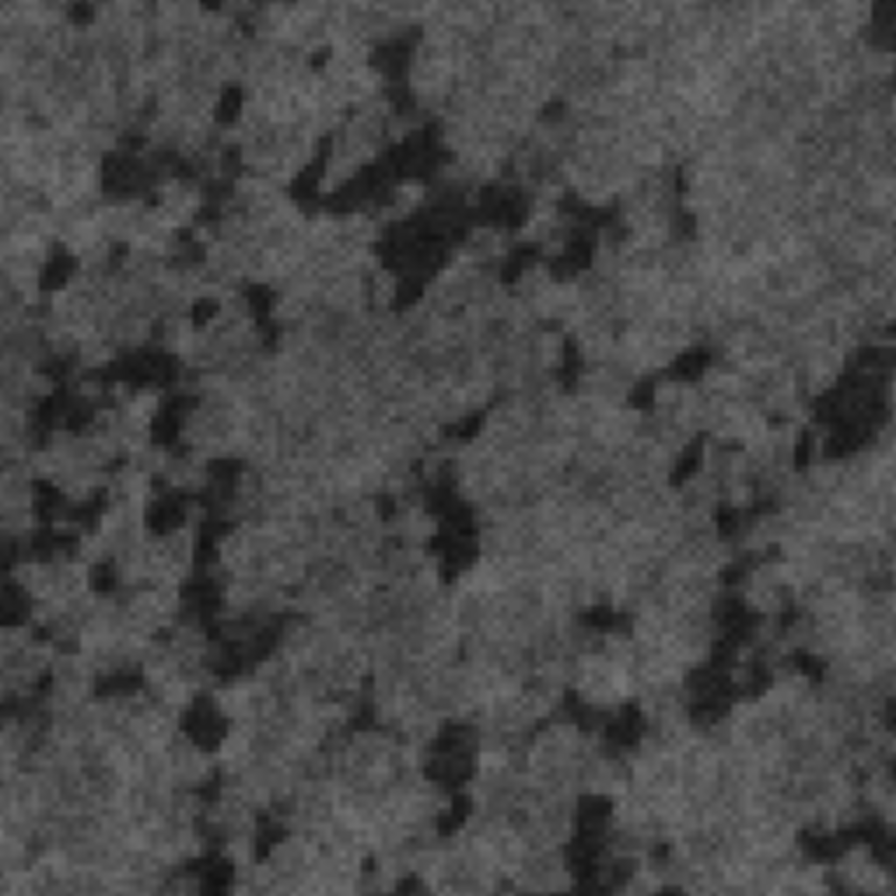
Give the GLSL for this texture, as a Shadertoy shader.

```glsl
// Dark grey weathered stone: a mottled mid-grey surface with clustered black pits
// that lean up to the right. Layered value noise is sampled on a coarse grid
// and blended between grid points for a soft, grainy finish.

float hash(vec2 p) {
    return fract(sin(dot(p, vec2(127.1, 311.7))) * 43758.5453);
}

float valueNoise(vec2 p) {
    vec2 cell = floor(p);
    vec2 f = fract(p);
    f = f * f * (3.0 - 2.0 * f);
    float low = mix(hash(cell), hash(cell + vec2(1.0, 0.0)), f.x);
    float high = mix(hash(cell + vec2(0.0, 1.0)), hash(cell + vec2(1.0, 1.0)), f.x);
    return mix(low, high, f.y);
}

// Grey level of the stone at one grain of the grid
float stone(vec2 grain) {
    vec2 p = grain / 128.0;

    // Leaning frame, stretched along the slope of the pits
    vec2 leaning = vec2(dot(p, vec2(0.87, -0.5)), dot(p, vec2(0.5, 0.87)) / 1.6);

    // Pits: broad clusters broken up by finer noise
    float pitField = 0.45 * valueNoise(leaning * 15.0 + 7.3)
                   + 0.35 * valueNoise(leaning * 36.0 + 31.7)
                   + 0.20 * valueNoise(p * 58.0 + 3.1);
    float pits = smoothstep(0.52, 0.74, pitField);

    // Mottling from wide patches down to single grains
    float mottle = 0.07 * (valueNoise(p * 5.0 + 11.0) - 0.5)
                 + 0.08 * (valueNoise(leaning * 24.0 + 53.0) - 0.5)
                 + 0.09 * (valueNoise(p * 52.0 + 19.0) - 0.5)
                 + 0.11 * (hash(grain + 0.37) - 0.5);

    return 0.325 + mottle * (1.0 - 0.4 * pits) - 0.2 * pits;
}

void mainImage(out vec4 fragColor, in vec2 fragCoord) {
    vec2 uv = fragCoord / iResolution.y;

    // Smooth blend between the four nearest grains
    vec2 grid = uv * 128.0;
    vec2 grain = floor(grid);
    vec2 blend = smoothstep(0.0, 1.0, fract(grid));
    float low = mix(stone(grain), stone(grain + vec2(1.0, 0.0)), blend.x);
    float high = mix(stone(grain + vec2(0.0, 1.0)), stone(grain + vec2(1.0, 1.0)), blend.x);
    float grey = mix(low, high, blend.y);

    fragColor = vec4(vec3(clamp(grey, 0.07, 0.5)), 1.0);
}
```
